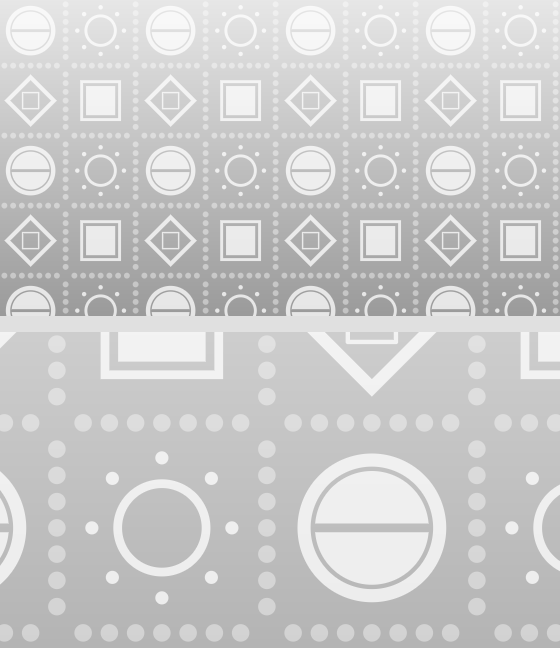
Top: the whole. Bottom: its middle third, enlarged.
This pattern is drawn by a Shadertoy shader. Its source:

```glsl
float boxDistance(vec2 p, float halfSize) {
    vec2 d = abs(p) - halfSize;
    return length(max(d, 0.0)) + min(max(d.x, d.y), 0.0);
}

float diamondDistance(vec2 p, float radius) {
    return (abs(p.x) + abs(p.y) - radius) * 0.7071;
}

// Ringed disc split by a horizontal slot
float slottedDisc(vec2 p) {
    float r = length(p);
    float ring = abs(r - 31.0) - 3.0;
    float disc = max(r - 26.0, 2.0 - abs(p.y));
    return min(ring, disc);
}

// Ring with eight dots around it
float sun(vec2 p) {
    float sector = 0.785398;
    float angle = atan(p.y, p.x);
    angle -= sector * round(angle / sector);
    vec2 ray = length(p) * vec2(cos(angle), sin(angle));
    float dots = length(ray - vec2(32.0, 0.0)) - 3.0;
    return min(abs(length(p) - 20.2) - 2.0, dots);
}

// Diamond frame around a thin square
float framedDiamond(vec2 p) {
    float frame = max(diamondDistance(p, 36.0), -diamondDistance(p, 28.0));
    float square = abs(boxDistance(p, 11.0)) - 1.0;
    return min(frame, square);
}

// Square frame around a solid square
float framedSquare(vec2 p) {
    float frame = max(boxDistance(p, 28.0), -boxDistance(p, 24.0));
    return min(frame, boxDistance(p, 20.0));
}

void mainImage(out vec4 fragColor, in vec2 fragCoord) {
    // Eight cells of 96 units across, measured from the top left
    float pixel = 768.0 / iResolution.x;
    vec2 p = vec2(fragCoord.x, iResolution.y - fragCoord.y) * pixel;
    vec2 cell = floor((p + 6.0) / 96.0);
    vec2 local = mod(p + 6.0, 96.0) - 48.0;
    bool oddColumn = mod(cell.x, 2.0) > 0.5;
    bool oddRow = mod(cell.y, 2.0) > 0.5;

    // Alternating motifs
    float motif;
    if (oddRow) motif = oddColumn ? framedSquare(local) : framedDiamond(local);
    else motif = oddColumn ? sun(local) : slottedDisc(local);

    // Dotted cell borders, left open at the crossings
    vec2 toBorder = 48.0 - abs(local);
    bool onBorder = (toBorder.x < 6.0) != (toBorder.y < 6.0);
    float dots = onBorder ? length(mod(p, 12.0) - 6.0) - 4.0 : 2.0 * pixel;

    // Translucent white over a vertical gradient
    float height = fragCoord.y / iResolution.y;
    vec3 color = vec3(mix(0.605, 0.905, height));
    color = mix(color, vec3(1.0), 0.4 * clamp(0.5 - dots / pixel, 0.0, 1.0));
    color = mix(color, vec3(1.0), 0.75 * clamp(0.5 - motif / pixel, 0.0, 1.0));
    fragColor = vec4(color, 1.0);
}
```
